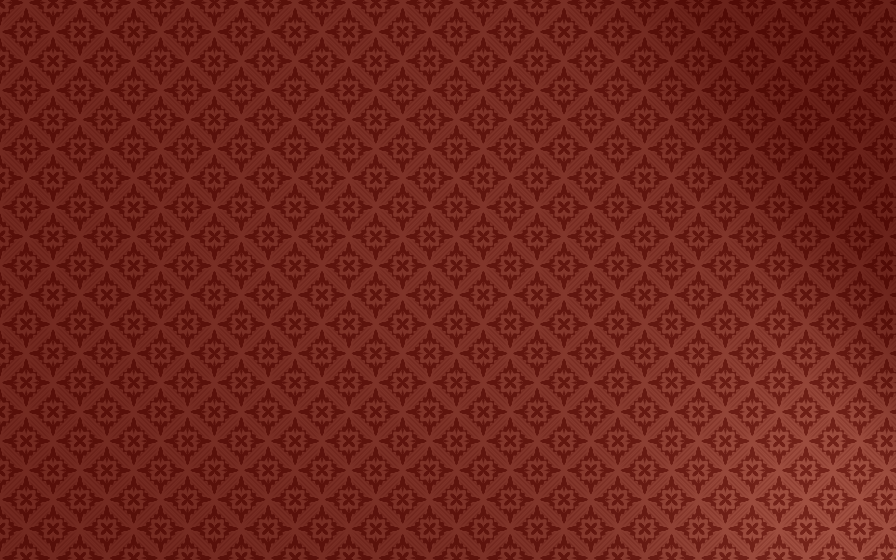
A WebGL 2 fragment shader for this pattern:

```glsl
#version 300 es
precision highp float;
// Dark red damask: staggered four-pointed stars on hatched cloth under a warm corner light.

uniform vec2 u_resolution;
out vec4 fragColor;

const float COLUMN = 0.09604;              // star spacing, in canvas heights
const vec2 CELL = vec2(1.0, 1.087);        // repeat, in column widths
const vec2 ANCHOR = vec2(-0.00125, 0.5777); // centre of one star

const vec3 GROUND_DIM = vec3(0.405, 0.125, 0.095);
const vec3 GROUND_LIT = vec3(0.680, 0.355, 0.290);
const vec3 INK_DIM = vec3(0.305, 0.035, 0.015);
const vec3 INK_LIT = vec3(0.480, 0.150, 0.110);

float fill(float dist, float soft) {
    return 1.0 - smoothstep(-soft, soft, dist);
}

float glow(vec2 p, vec2 centre, float spread) {
    vec2 d = p - centre;
    return exp(-dot(d, d) / spread);
}

float diamond(vec2 p, vec2 size) {
    vec2 a = abs(p) / size;
    return (a.x + a.y - 1.0) * min(size.x, size.y);
}

// Offset from the nearest star of two interleaved grids
vec2 staggered(vec2 p, vec2 cell) {
    vec2 a = p - cell * round(p / cell);
    vec2 h = p - 0.5 * cell;
    vec2 b = h - cell * round(h / cell);
    return abs(a.x) + abs(a.y) < abs(b.x) + abs(b.y) ? a : b;
}

// Ink coverage of one star: toothed rim, pale burst, four-petal flower
float starInk(vec2 p, float soft) {
    float r = length(p);
    float cos2 = (p.x * p.x - p.y * p.y) / (r * r + 1e-6);
    float cos4 = 2.0 * cos2 * cos2 - 1.0;
    float cos8 = 2.0 * cos4 * cos4 - 1.0;
    float cos16 = 2.0 * cos8 * cos8 - 1.0;

    float axis = 0.5 + 0.5 * cos4;
    float reach = 0.262 + 0.040 * axis * axis + 0.120 * pow(axis, 12.0);
    float rim = fill(r - (reach + 0.020 * cos16), soft);
    float burst = fill(r - (0.212 + 0.026 * cos8), soft);
    float flower = fill(r - (0.040 + 0.110 * (1.0 - cos2 * cos2)), soft);

    vec2 a = abs(p);
    vec2 spoke = a.x > a.y ? a : a.yx;
    float spike = fill(diamond(spoke - vec2(0.21, 0.0), vec2(0.075, 0.024)), soft);
    return max(rim * (1.0 - burst), max(flower, spike));
}

// Fine stripes parallel to the star's sides, filling the gaps between stars
float hatch(vec2 p, float soft) {
    const float PERIOD = 0.078;
    float along = abs(p.x) + abs(p.y);
    float stripe = 0.5 + 0.5 * cos(6.28318 * along / PERIOD);
    float outside = smoothstep(0.32, 0.40, along);
    float sides = smoothstep(0.02, 0.12, min(abs(p.x), abs(p.y)));
    float resolved = 1.0 - smoothstep(0.4, 1.0, soft / PERIOD);
    return mix(0.5, stripe, resolved) * outside * sides;
}

// Brightness of the cloth: broad glow, hot lower right, shaded upper right
float lighting(vec2 uv) {
    float light = 0.14 + 0.22 * glow(uv, vec2(0.95, 0.50), 0.40)
                + 0.62 * glow(uv, vec2(1.52, 0.05), 0.15);
    float beyond = dot(uv - vec2(1.60, 0.44), vec2(0.82, 0.57));
    return light * (1.0 - 0.85 * smoothstep(-0.20, 0.07, beyond));
}

void main() {
    vec2 uv = gl_FragCoord.xy / u_resolution.y;
    float soft = 0.8 / (u_resolution.y * COLUMN);
    vec2 p = staggered((uv - ANCHOR) / COLUMN, CELL);

    float light = lighting(uv);
    vec3 ground = mix(GROUND_DIM, GROUND_LIT, light);
    vec3 ink = mix(INK_DIM, INK_LIT, light);

    float coverage = max(0.95 * starInk(p, soft), 0.32 * hatch(p, soft));
    fragColor = vec4(mix(ground, ink, coverage), 1.0);
}
```
